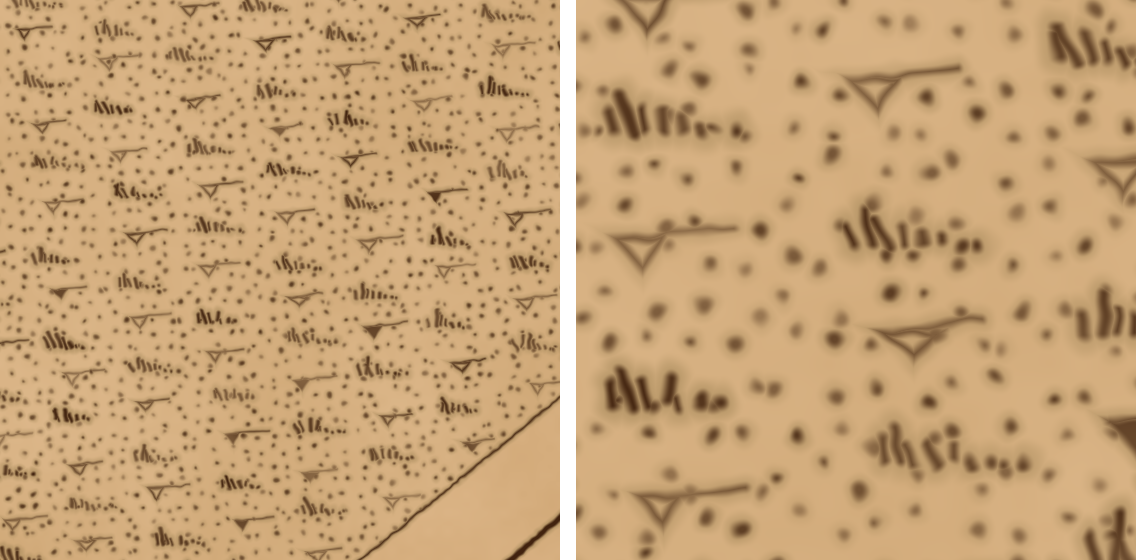
Left, the full canvas; right, a detail of the centre.
This pattern is drawn by a WebGL 2 fragment shader. Its source:

```glsl
#version 300 es
precision highp float;
uniform vec2 u_resolution;
out vec4 fragColor;

const vec3 PAPER = vec3(0.840, 0.690, 0.505);
const vec3 STAIN = vec3(0.680, 0.560, 0.375);
const vec3 INK = vec3(0.240, 0.120, 0.045);
const float BLUR = 0.0031;
const float DOTS_ACROSS = 38.0;

float hash(vec2 p) {
  vec3 q = fract(vec3(p.xyx) * vec3(0.1031, 0.1030, 0.0973));
  q += dot(q, q.yzx + 33.33);
  return fract((q.x + q.y) * q.z);
}

vec2 hash2(vec2 p) {
  return vec2(hash(p + 17.3), hash(p + 91.7));
}

float noise(vec2 p) {
  vec2 i = floor(p), f = fract(p);
  f = f * f * (3.0 - 2.0 * f);
  return mix(mix(hash(i), hash(i + vec2(1, 0)), f.x),
             mix(hash(i + vec2(0, 1)), hash(i + vec2(1, 1)), f.x), f.y);
}

float segment(vec2 p, vec2 a, vec2 b) {
  vec2 pa = p - a, ba = b - a;
  return length(pa - ba * clamp(dot(pa, ba) / max(dot(ba, ba), 1e-8), 0.0, 1.0));
}

// Signed distance to a line, positive on its left side
float lineSide(vec2 p, vec2 a, vec2 b) {
  vec2 dir = normalize(b - a);
  return dot(p - a, vec2(-dir.y, dir.x));
}

// x: ink coverage, y: stain around it
vec2 mark(float d, float strength, float halo, float blur) {
  return strength * vec2(1.0 - smoothstep(-blur, blur, d),
                         1.0 - smoothstep(0.0, halo, d));
}

// Leaning grass blades that shrink to a trail of dots
float tuft(vec2 p, vec2 id) {
  float d = 1.0;
  float count = 7.0 + floor(3.0 * hash(id + 5.1));
  float tall = mix(0.022, 0.032, hash(id + 8.4));
  for (float k = 0.0; k < 10.0; k++) {
    if (k >= count) break;
    vec2 r = hash2(id * 7.0 + k * 3.7);
    vec2 foot = vec2(-0.042 + 0.0102 * k, -0.010) + (r - 0.5) * vec2(0.005, 0.006);
    float rise = tall * max(0.0, 1.0 - k / 5.5) * mix(0.7, 1.1, r.x);
    if (k < 0.5) rise *= 0.5;
    vec2 tip = foot + rise * vec2(mix(-0.6, 0.15, r.y), 1.0);
    d = min(d, segment(p, foot, tip) - mix(0.0020, 0.0036, r.x));
  }
  return d;
}

// Slanted bar with a small triangle hanging below its left end
float flag(vec2 p, vec2 id) {
  vec2 r = hash2(id + 41.0);
  vec2 left = vec2(-0.033, -0.002), right = vec2(mix(0.020, 0.044, r.x), 0.003 + 0.004 * r.y);
  vec2 corner = left + vec2(mix(0.020, 0.031, r.y), 0.001);
  vec2 apex = vec2(mix(left.x, corner.x, 0.55), -mix(0.015, 0.021, r.x));
  float triangle = -min(lineSide(p, left, apex),
                        min(lineSide(p, apex, corner), lineSide(p, corner, left)));
  // Some triangles are flooded with ink
  float body = hash(id + 63.0) > 0.78 ? triangle - 0.001 : abs(triangle) - 0.0019;
  return min(body, segment(p, left, right) - 0.0014);
}

// Tufts and flags on a skewed lattice
vec2 glyphs(vec2 p, vec2 origin, mat2 lattice, float blur) {
  vec2 cell = floor(inverse(lattice) * (p - origin) + 0.5);
  vec2 marks = vec2(0.0);
  for (float j = -1.0; j <= 1.0; j++)
    for (float i = -1.0; i <= 1.0; i++) {
      vec2 id = cell + vec2(i, j);
      vec2 q = p - origin - lattice * id;
      vec2 tuftPos = (hash2(id) - 0.5) * 0.024;
      vec2 flagPos = vec2(0.012, -0.071) + (hash2(id + 29.0) - 0.5) * 0.022;
      float tuftInk = mix(0.70, 0.98, hash(id + 2.0));
      float flagInk = mix(0.48, 0.98, hash(id + 3.0));
      marks = max(marks, mark(tuft(q - tuftPos, id), tuftInk, 0.013, blur));
      marks = max(marks, mark(flag(q - flagPos, id), flagInk, 0.010, blur));
    }
  return marks;
}

vec2 stipple(vec2 p, float across, float blur) {
  vec2 cell = floor(p * across), marks = vec2(0.0);
  for (float j = -1.0; j <= 1.0; j++)
    for (float i = -1.0; i <= 1.0; i++) {
      vec2 id = cell + vec2(i, j);
      vec2 center = (id + 0.5 + (hash2(id + 130.0) - 0.5) * 0.74) / across;
      float radius = mix(0.0022, 0.0043, hash(id + 210.0));
      float strength = mix(0.36, 0.80, hash(id + 310.0));
      marks = max(marks, mark(length(p - center) - radius, strength, 0.0085, blur));
    }
  return marks;
}

void main() {
  vec2 p = gl_FragCoord.xy / u_resolution;
  float blur = max(BLUR, 0.75 / u_resolution.y);
  vec2 wobble = p + 0.0036 * (vec2(noise(p * 90.0), noise(p * 90.0 + 50.0)) - 0.5);

  mat2 lattice = mat2(0.1445, -0.0547, 0.0170, -0.1523);
  vec2 symbols = glyphs(wobble, vec2(0.098, 0.707), lattice, blur);
  vec2 dots = stipple(wobble, DOTS_ACROSS, blur);
  vec2 marks = max(symbols, dots) * mix(0.72, 1.08, noise(p * 30.0));

  // Border line and the heavier one beyond the blank strip
  float border = lineSide(wobble, vec2(0.6445, 0.0), vec2(1.0, 0.290));
  float edge = lineSide(wobble, vec2(0.911, 0.0), vec2(1.0, 0.0755));
  float field = smoothstep(-blur, blur, border);
  marks *= field;
  marks = max(marks, mark(abs(border) - 0.0020, 0.90, 0.009, blur));
  marks = max(marks, mark(abs(edge) - 0.0050, 0.97, 0.009, blur));

  // Mottled paper, cleaner on the blank strip
  float mottle = 0.6 * noise(p * 4.0) + 0.25 * noise(p * 11.0) + 0.15 * noise(p * 60.0) - 0.5;
  vec3 color = PAPER + mottle * vec3(0.065, 0.075, 0.095);
  color += (1.0 - field) * vec3(0.012, 0.008, 0.010);
  color = mix(color, STAIN, 0.8 * clamp(marks.y, 0.0, 1.0));
  color = mix(color, INK, clamp(marks.x, 0.0, 1.0));
  fragColor = vec4(color, 1.0);
}
```
